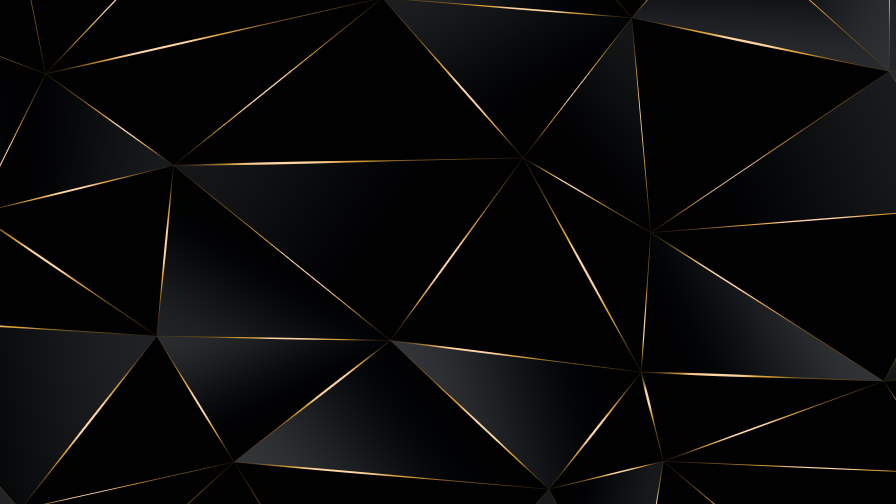
This background is drawn by a WebGL 2 fragment shader. Its source:

```glsl
#version 300 es
precision highp float;
// Black faceted background: a jittered triangular lattice whose facets carry
// soft grey sheens, with thin tapering gold lines glinting along every edge.
// Facets and lines are found by searching the lattice cells around each pixel.

#define CELL vec2(0.47, 0.31)   // lattice spacing, in canvas heights
#define JITTER 0.33             // vertex offset; above 0.33 facets may fold
#define SEED vec2(17.0, 43.0)
#define LIT_SHARE 0.52          // share of facets that carry a sheen
#define SHEEN_REACH 0.80        // how far a sheen runs across its facet
#define THIN 0.0008             // half widths of the lines
#define THICK 0.0024
#define GLINT_LENGTH 0.24       // glint size relative to its edge

out vec4 fragColor;
uniform vec2 u_resolution;

const vec3 BLACK = vec3(0.002, 0.002, 0.005);
const vec3 NAVY = vec3(0.012, 0.022, 0.036);
const vec3 GREY = vec3(0.205, 0.215, 0.225);
const vec3 BRONZE = vec3(0.42, 0.30, 0.10);
const vec3 GOLD = vec3(0.86, 0.62, 0.22);
const vec3 CREAM = vec3(1.00, 0.83, 0.64);

vec3 hash3(vec2 p) {
    vec3 q = fract((p + SEED).xyx * vec3(0.1031, 0.1030, 0.0973));
    q += dot(q, q.yxz + 33.33);
    return fract((q.xxy + q.yzz) * q.zyx);
}

vec2 vertexAt(vec2 id) {
    vec2 offset = (hash3(id).xy * 2.0 - 1.0) * JITTER;
    return (vec2(id.x + 0.5 * id.y, id.y) + offset) * CELL;
}

// Signed distance to the line through a and b, positive on its left
float sideDistance(vec2 p, vec2 a, vec2 b) {
    vec2 e = normalize(b - a);
    return dot(vec2(-e.y, e.x), p - a);
}

// Sheen of one facet, running from one extreme of the triangle inwards
vec3 facetColor(vec2 p, vec2 a, vec2 b, vec2 c, vec2 id) {
    vec3 rnd = hash3(id + 71.0);
    float angle = 6.2832 * rnd.x;
    vec2 dir = vec2(cos(angle), sin(angle));
    vec3 span = vec3(dot(a, dir), dot(b, dir), dot(c, dir));
    float low = min(span.x, min(span.y, span.z));
    float high = max(span.x, max(span.y, span.z));
    float t = (dot(p, dir) - low) / (high - low);
    float lit = step(rnd.y, LIT_SHARE) * mix(0.35, 1.0, rnd.z);
    float tint = lit * (1.0 - smoothstep(0.3, 1.0, t));
    float sheen = lit * (1.0 - smoothstep(0.0, SHEEN_REACH, t));
    return mix(mix(BLACK, NAVY, tint), GREY, sheen);
}

// Adds a facet weighted by its smoothed coverage
void addFacet(inout vec3 color, vec2 p, vec2 a, vec2 b, vec2 c, vec2 id, float px) {
    float inside = min(sideDistance(p, a, b),
                   min(sideDistance(p, b, c), sideDistance(p, c, a)));
    float cover = clamp(inside / px + 0.5, 0.0, 1.0);
    if (cover > 0.0) color += cover * facetColor(p, a, b, c, id);
}

// Keeps the strongest gold line: rgb is its colour, a its coverage
void addLine(inout vec4 line, vec2 p, vec2 a, vec2 b, vec2 id, float px) {
    vec2 e = b - a;
    float s = clamp(dot(p - a, e) / dot(e, e), 0.0, 1.0);
    float d = length(p - a - e * s);
    vec3 rnd = hash3(id + 151.0);

    float g = (s - mix(0.28, 0.72, rnd.x)) / GLINT_LENGTH;
    float glint = exp(-g * g);
    float taper = smoothstep(0.0, 0.22, s) * smoothstep(0.0, 0.22, 1.0 - s);
    float halfWidth = mix(THIN, mix(THIN, THICK, rnd.y), glint);

    // Exact overlap of the line with a pixel-wide box
    float overlap = min(d + 0.5 * px, halfWidth) - max(d - 0.5 * px, -halfWidth);
    float cover = clamp(overlap / px, 0.0, 1.0) * mix(0.25, 1.0, taper);
    vec3 metal = mix(BRONZE, GOLD, smoothstep(0.0, 0.5, glint));
    metal = mix(metal, CREAM, smoothstep(0.55, 0.95, glint));
    if (cover > line.a) line = vec4(metal, cover);
}

void main() {
    float px = 1.0 / u_resolution.y;
    vec2 p = gl_FragCoord.xy * px;
    vec2 q = p / CELL;
    vec2 home = floor(vec2(q.x - 0.5 * q.y, q.y));

    vec3 color = vec3(0.0);
    vec4 line = vec4(0.0);
    for (int j = -1; j <= 1; j++) {
        for (int i = -1; i <= 1; i++) {
            vec2 id = home + vec2(i, j);
            vec2 right = id + vec2(1, 0), up = id + vec2(0, 1);
            vec2 a = vertexAt(id), b = vertexAt(right);
            vec2 c = vertexAt(up), d = vertexAt(id + 1.0);

            // Two facets per cell, and the three edges the cell owns
            vec2 facet = id * vec2(2, 1);
            addFacet(color, p, a, b, c, facet, px);
            addFacet(color, p, b, d, c, facet + vec2(1, 0), px);
            addLine(line, p, a, b, id + right, px);
            addLine(line, p, a, c, id + up, px);
            addLine(line, p, b, c, right + up, px);
        }
    }
    fragColor = vec4(mix(color, line.rgb, line.a), 1.0);
}
```
